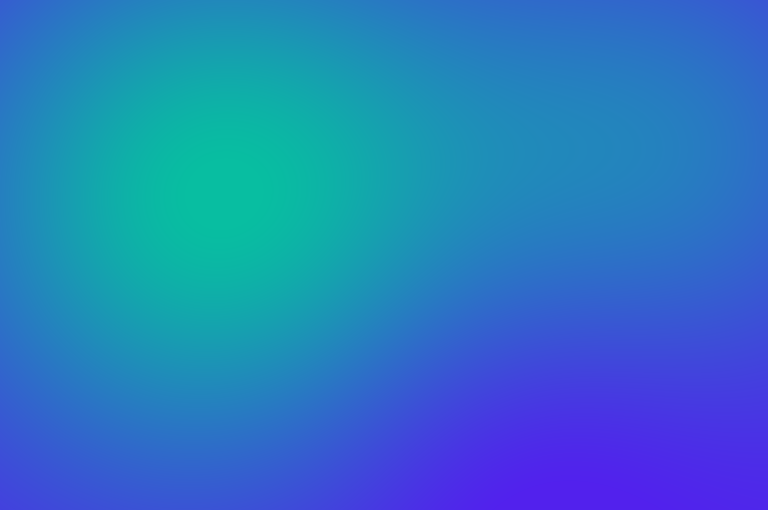
A WebGL 1 fragment shader for this background:

```glsl
precision highp float;

uniform vec2 u_resolution;

const vec3 TEAL = vec3(0.03, 0.745, 0.63);
const vec3 VIOLET = vec3(0.32, 0.13, 0.93);

// Glow centres in canvas fractions
const vec2 TEAL_CENTRE = vec2(0.28, 0.61);
const vec2 BLUE_CENTRE = vec2(0.88, 0.70);
const vec2 VIOLET_CENTRE = vec2(0.66, 0.12);

// Squared falloff radii, in canvas heights
const float TEAL_SPREAD = 0.345;
const float BLUE_SPREAD = 0.24;
const float VIOLET_SPREAD = 0.16;

const float BLUE_STRENGTH = 0.52;
const float VIOLET_STRENGTH = 0.20;
const vec2 ASPECT = vec2(1.506, 1.0);

float glow(vec2 uv, vec2 centre, float spread) {
    vec2 offset = (uv - centre) * ASPECT;
    return exp(-dot(offset, offset) / spread);
}

void main() {
    vec2 uv = gl_FragCoord.xy / u_resolution;

    // Two cool glows pull the violet ground towards teal
    float violetAmount = 1.0
        - glow(uv, TEAL_CENTRE, TEAL_SPREAD)
        - BLUE_STRENGTH * glow(uv, BLUE_CENTRE, BLUE_SPREAD);

    // A lower glow restores the violet
    violetAmount += VIOLET_STRENGTH * glow(uv, VIOLET_CENTRE, VIOLET_SPREAD);

    vec3 colour = mix(TEAL, VIOLET, clamp(violetAmount, 0.0, 1.0));
    gl_FragColor = vec4(colour, 1.0);
}
```
